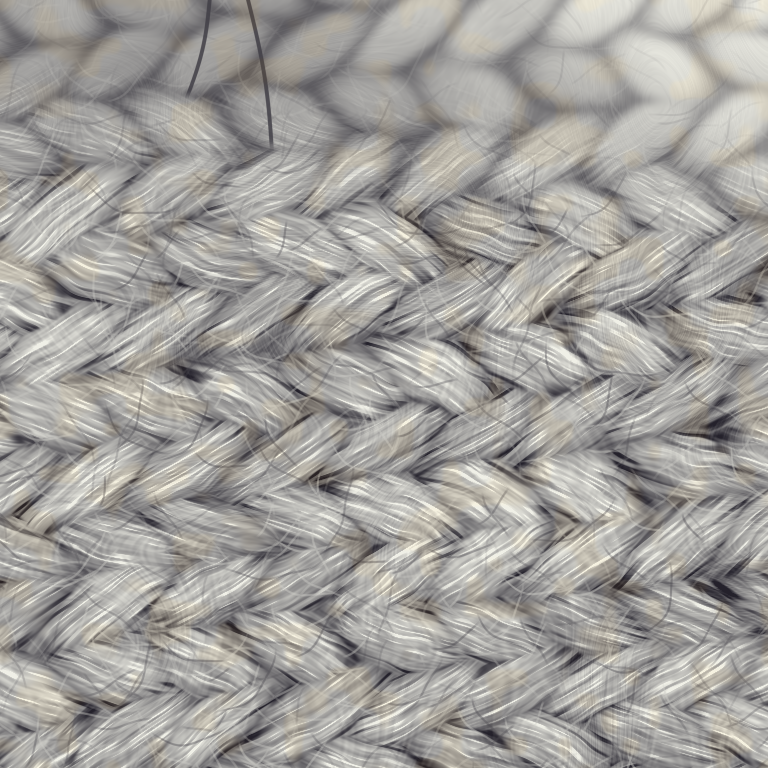
Write a WebGL 2 fragment shader that draws this texture.

```glsl
#version 300 es
precision highp float;
// Close view of a fuzzy grey wool knit: slanted stitches alternate their lean
// from row to row. Overlapping soft ellipses carry stretched fibre noise; loose
// hairs lie on top, and focus is lost toward the upper edge.
uniform vec2 u_resolution;
out vec4 fragColor;

const vec3 SHADOW = vec3(0.14, 0.13, 0.17);
const vec3 WOOL_LIGHT = vec3(0.94, 0.94, 0.905);
const vec3 WARM = vec3(0.025, 0.008, -0.025);
const vec2 PITCH = vec2(0.125, 0.088);    // stitch spacing along and across rows
const vec2 STITCH = vec2(0.086, 0.041);   // half length and half width
const float ROW_SLOPE = 0.12;
const float ROW_OFFSET = 0.017;
const float LEAN = 0.50;
const vec2 FIBRE = vec2(20.0, 230.0);     // noise frequency along and across
const float HAIR_WIDTH = 0.0011;
const int HAIR_LAYERS = 6;

float hash(vec2 p) {
    vec3 q = fract(vec3(p.xyx) * 0.1031);
    q += dot(q, q.yzx + 33.33);
    return fract((q.x + q.y) * q.z);
}

float noise(vec2 p) {
    vec2 i = floor(p), f = fract(p);
    f = f * f * (3.0 - 2.0 * f);
    return mix(mix(hash(i), hash(i + vec2(1, 0)), f.x),
               mix(hash(i + vec2(0, 1)), hash(i + vec2(1, 1)), f.x), f.y);
}

vec2 rotate(vec2 p, float a) {
    float c = cos(a), s = sin(a);
    return vec2(c * p.x + s * p.y, c * p.y - s * p.x);
}

// Tone of the combed fibres in one stitch; gaps open up where it is low.
float fibreTone(vec2 q, float seed, float height, float sharp) {
    q.y += (seed - 0.5) * 3.0 * q.x * q.x + 0.007 * noise(q * 28.0 + seed * 90.0);
    vec2 f = q * FIBRE + seed * 200.0;
    float strand = noise(f);
    float fine = noise(f * vec2(1.5, 1.7) + 31.0);
    float gap = smoothstep(0.60, 0.86, noise(f * vec2(0.8, 0.75) + 77.0));
    float tone = 0.22 * (strand - 0.5) + 0.20 * (fine - 0.5);
    tone -= gap * mix(0.40, 0.10, smoothstep(0.1, 0.85, height));
    tone += 0.20 * smoothstep(0.68, 0.9, fine) * smoothstep(0.0, 0.6, height);
    return tone * sharp;
}

// Blends the nearby stitches by height, giving the knit's tone.
float knitTone(vec2 p, float sharp) {
    vec2 bend = vec2(noise(p * 5.0), noise(p * 5.0 + 40.0)) - 0.5;
    vec2 s = p + 0.022 * bend;
    float across = s.y - ROW_SLOPE * s.x - ROW_OFFSET;
    float row0 = floor(across / PITCH.y + 0.5);
    float total = 0.0, sum = 0.0, grip = mix(3.5, 11.0, sharp);
    for (int j = -1; j <= 1; j++) {
        float row = row0 + float(j);
        float side = mod(row, 2.0) < 0.5 ? 1.0 : -1.0;
        float shift = hash(vec2(row + 50.0, 7.0));
        float col0 = floor(s.x / PITCH.x - shift + 0.5);
        for (int i = -1; i <= 1; i++) {
            vec2 id = vec2(col0 + float(i), row) + 60.0;
            float seed = hash(id);
            vec2 d = vec2(s.x - (id.x - 60.0 + shift) * PITCH.x, across - row * PITCH.y);
            d += 0.016 * (vec2(seed, hash(id + 19.0)) - 0.5);
            vec2 q = rotate(d, side * LEAN * (0.8 + 0.4 * seed));
            vec2 e = q / STITCH;
            float height = 1.0 - dot(e, e) + 0.3 * (hash(id + 5.0) - 0.5);
            float tone = mix(0.36, 0.68, smoothstep(-0.4, 0.8, height));
            tone += 0.05 * clamp(e.y, -1.0, 1.0) + 0.08 * (seed - 0.5);
            tone += fibreTone(q, seed, height, sharp);
            float w = exp(grip * clamp(height, -4.0, 1.5));
            total += w * tone;
            sum += w;
        }
    }
    return total / sum;
}

// Loose curved hairs: x is pale coverage, y is dark coverage.
vec2 looseHairs(vec2 p, float px) {
    vec2 cover = vec2(0.0);
    for (int layer = 0; layer < HAIR_LAYERS; layer++) {
        float size = 0.060 + 0.008 * float(layer);
        vec2 g = rotate(p, float(layer) * 0.7) / size + 40.0;
        for (int k = 0; k < 9; k++) {
            vec2 id = floor(g) + vec2(k % 3 - 1, k / 3 - 1);
            vec2 key = id + float(layer) * 37.0;
            float a = hash(key), b = hash(key + 11.0), c = hash(key + 23.0);
            vec2 d = (g - id - vec2(b, c)) * size;
            d = rotate(d, (a - 0.5) * 2.6 - float(layer) * 0.7);
            float reach = size * (0.3 + 0.5 * c);
            float line = abs(d.y - (b - 0.5) * 16.0 * d.x * d.x - 0.002 * sin(d.x * 90.0));
            float ink = 1.0 - smoothstep(HAIR_WIDTH - px * 0.5, HAIR_WIDTH + px, line);
            ink *= 1.0 - smoothstep(0.6 * reach, reach, abs(d.x));
            ink *= 0.25 + 0.6 * b;
            cover = max(cover, a * 7.0 - floor(a * 7.0) < 0.68 ? vec2(ink, 0) : vec2(0, ink));
        }
    }
    return cover;
}

void main() {
    vec2 p = gl_FragCoord.xy / u_resolution.y;
    float px = 1.0 / u_resolution.y;
    float focus = 1.0 - smoothstep(0.66, 0.92, p.y + 0.10 * (p.x - 0.5));
    float tone = knitTone(p, focus);
    // Broad light, worn patches and a film of fuzz
    float top = smoothstep(0.68, 1.0, p.y);
    tone += top * mix(-0.14, 0.17, smoothstep(0.15, 0.95, p.x));
    tone += 0.14 * (noise(p * 9.0 + 3.0) - 0.5);
    float fuzz = noise(rotate(p, 0.4 + noise(p * 7.0)) * vec2(70.0, 210.0));
    tone += 0.12 * (fuzz - 0.5) * mix(0.35, 1.0, focus) + 0.035;
    vec2 hairs = looseHairs(p, px) * mix(0.25, 0.85, focus);
    tone = mix(tone, 0.84, hairs.x * 0.65);
    tone = mix(tone, 0.20, hairs.y * 0.60);
    // Two long dark hairs hanging from the upper edge
    for (int i = 0; i < 2; i++) {
        float n = float(i), s = (1.0 - p.y) / (0.13 + 0.07 * n);
        float x = 0.273 + 0.05 * n + (2.0 * n - 1.0) * 0.031 * s + 0.006 * sin(s * 3.1);
        float ink = 1.0 - smoothstep(0.0016, 0.0016 + 1.5 * px, abs(p.x - x));
        tone = mix(tone, 0.14, 0.85 * ink * (1.0 - smoothstep(0.9, 1.0, s)));
    }
    vec3 color = mix(SHADOW, WOOL_LIGHT, clamp(tone, 0.0, 1.0));
    color += WARM * smoothstep(0.55, 0.8, noise(p * 34.0 + 9.0));
    fragColor = vec4(color, 1.0);
}
```
